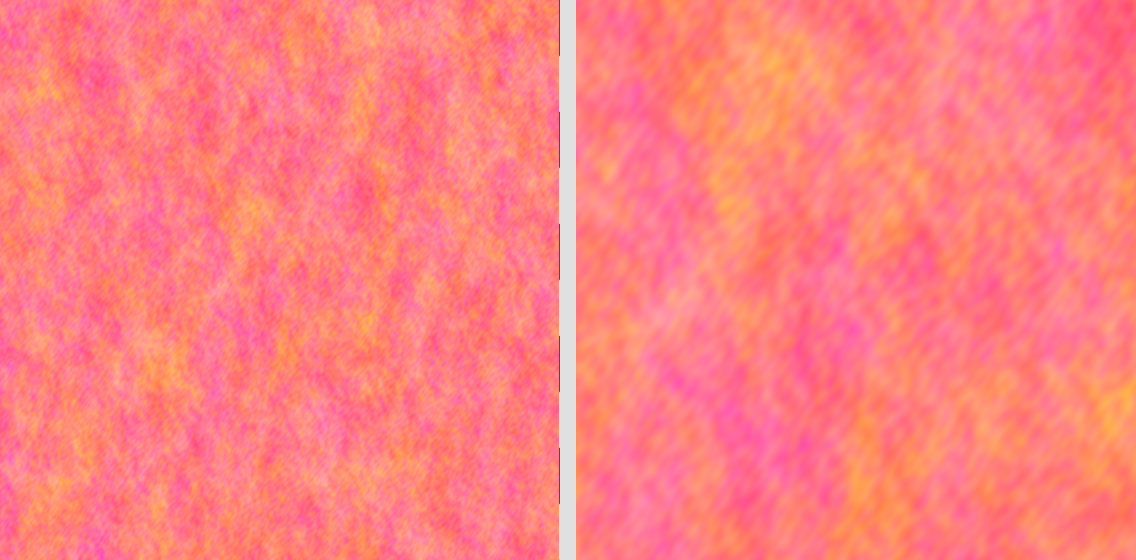
Left: the whole. Right: its middle third, enlarged.
A WebGL 2 fragment shader for this texture:

```glsl
#version 300 es
precision highp float;

uniform vec2 u_resolution;
out vec4 fragColor;

const float TAU = 6.2831853;
const int OCTAVES = 5;
const float GAIN = 0.96;
const vec2 BASE_FREQUENCY = vec2(10.5, 5.2);
const float TILT_STEP = 0.15;
const float CONTRAST = 0.125;
const float CHANNEL_OPPOSITION = 0.15;
const vec2 MEAN_GREEN_BLUE = vec2(0.498, 0.499);
const float EDGE_WIDTH = 0.002;
const float EDGE_BANDS = 5.0;
const vec3 EDGE_DARK = vec3(0.86, 0.0, 0.48);
const vec3 EDGE_PALE = vec3(1.0, 0.88, 0.6);

float hash(vec2 p) {
    return fract(sin(dot(p, vec2(127.1, 311.7))) * 43758.5453);
}

mat2 rotation(float angle) {
    float c = cos(angle), s = sin(angle);
    return mat2(c, s, -s, c);
}

// Slope of a random unit gradient at a lattice corner
float cornerSlope(vec2 corner, vec2 offset) {
    float angle = TAU * hash(corner);
    return dot(vec2(cos(angle), sin(angle)), offset);
}

float gradientNoise(vec2 p) {
    vec2 cell = floor(p);
    vec2 f = p - cell;
    vec2 blend = f * f * f * (f * (f * 6.0 - 15.0) + 10.0);
    vec2 right = vec2(1.0, 0.0), up = vec2(0.0, 1.0);
    float bottom = mix(cornerSlope(cell, f),
                       cornerSlope(cell + right, f - right), blend.x);
    float top = mix(cornerSlope(cell + up, f - up),
                    cornerSlope(cell + 1.0, f - 1.0), blend.x);
    return mix(bottom, top, blend.y);
}

// Upright fibres whose finer layers lean alternately left and right
float fibres(vec2 p, float seed) {
    float sum = 0.0, amplitude = 1.0, side = 1.0;
    vec2 frequency = BASE_FREQUENCY;
    for (int i = 0; i < OCTAVES; i++) {
        float layer = float(i);
        vec2 q = rotation(side * TILT_STEP * layer) * p;
        sum += amplitude * gradientNoise(q * frequency + seed + 17.3 * layer);
        amplitude *= GAIN;
        frequency *= 2.0;
        side = -side;
    }
    return sum;
}

void main() {
    vec2 uv = gl_FragCoord.xy / u_resolution;
    vec2 pixel = 1.0 / u_resolution;
    vec2 p = uv * vec2(u_resolution.x / u_resolution.y, 1.0);

    // Independent green and blue variation over full red
    vec2 grain = vec2(fibres(p, 3.7), fibres(p, 91.4));
    grain -= CHANNEL_OPPOSITION * grain.yx;
    vec3 color = vec3(1.0, MEAN_GREEN_BLUE + CONTRAST * grain);

    // Thin banded strip along the right edge
    float phase = fract((1.0 - uv.y) * EDGE_BANDS);
    float soft = pixel.y * EDGE_BANDS;
    float pale = smoothstep(-soft, soft, 0.25 - abs(phase - 0.75));
    float strip = smoothstep(-0.5, 0.5, (uv.x - 1.0 + EDGE_WIDTH) / pixel.x);
    color = mix(color, mix(EDGE_DARK, EDGE_PALE, pale), strip);

    fragColor = vec4(clamp(color, 0.0, 1.0), 1.0);
}
```
